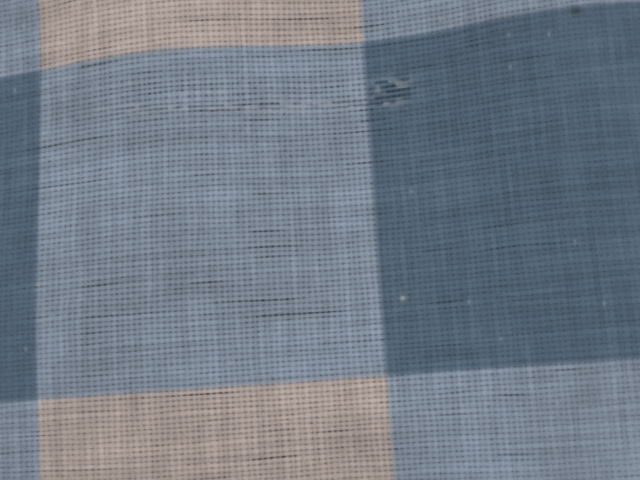
Write a Shadertoy shader that draws this texture.

```glsl
// Worn gingham cloth: wide blue, slate and beige checks in a loose plain weave.
#define THREADS vec2(59.0, 64.0)      // yarns per check, across and down
#define BLUE vec3(0.485, 0.527, 0.582)
#define SLATE vec3(0.315, 0.378, 0.438)
#define BEIGE vec3(0.640, 0.590, 0.568)
#define LINT vec3(0.64, 0.65, 0.65)
#define EDGE 0.011                    // softness of check borders
#define HOLE_DEPTH 0.20
#define YARN_RELIEF 0.055
#define SLUB 0.10                     // uneven yarn brightness
#define WEAR 0.55

float hash(vec2 p) {
    vec3 h = fract(vec3(p.xyx) * 0.1031);
    h += dot(h, h.yzx + 33.33);
    return fract((h.x + h.y) * h.z);
}

float noise(vec2 p) {
    vec2 i = floor(p), f = fract(p);
    f = f * f * (3.0 - 2.0 * f);
    return mix(mix(hash(i), hash(i + vec2(1, 0)), f.x),
               mix(hash(i + vec2(0, 1)), hash(i + vec2(1, 1)), f.x), f.y);
}

// Position in checks; the cloth is sheared and gently rippled.
vec2 clothCoord(vec2 p) {
    float left = 0.080 + 0.005 * sin(p.y * 7.0);
    float right = 0.750 + 0.070 * p.y;
    float top = 0.153 - 0.105 * p.x - 0.014 * sin((p.x - 0.1) * 7.0);
    float bottom = 0.838 - 0.069 * p.x;
    return vec2((p.x - left) / (right - left), (p.y - top) / (bottom - top));
}

// One inside even checks, zero inside odd ones.
vec2 stripes(vec2 c) {
    return smoothstep(-EDGE, EDGE, 0.5 - abs(mod(c + 0.5, 2.0) - 1.0));
}

// Soft bump around a centre.
float blob(vec2 p, vec2 centre, vec2 size) {
    vec2 d = (p - centre) / size;
    return exp(-dot(d, d));
}

// Sparse bright fibres scattered on a jittered grid.
float lint(vec2 p) {
    vec2 cell = floor(p * 9.0);
    vec2 centre = 0.2 + 0.6 * vec2(hash(cell + 3.1), hash(cell + 17.7));
    float present = step(0.80, hash(cell + 41.3));
    return present * blob(fract(p * 9.0), centre, vec2(0.035, 0.05));
}

void mainImage(out vec4 fragColor, in vec2 fragCoord) {
    vec2 p = fragCoord / iResolution.y;
    p.y = 1.0 - p.y;                  // measure downward from the top
    vec2 cloth = clothCoord(p);

    // Checks
    vec2 s = stripes(cloth);
    vec3 color = mix(mix(BLUE, SLATE, s.y), mix(BEIGE, BLUE, s.y), s.x);
    float slate = (1.0 - s.x) * s.y;

    // Weave: yarn ridges with small holes where the yarns part
    vec2 yarn = cloth * THREADS;
    yarn += 0.35 * vec2(noise(yarn * vec2(0.5, 0.12)), noise(yarn * vec2(0.12, 0.5)) + 5.0);
    vec2 id = floor(yarn);
    vec2 ridge = 0.5 - 0.5 * cos(6.28318 * yarn);
    vec2 gap = 1.0 - ridge;
    float focus = mix(1.0, 0.45, smoothstep(0.35, 0.95, length(p - vec2(0.62, 0.50))));
    focus *= 1.0 - 0.35 * slate;

    // Yarn thickness drifts along each thread
    float warpSlub = noise(vec2(id.x * 7.3, yarn.y * 0.09)) - 0.5;
    float weftSlub = noise(vec2(yarn.x * 0.07, id.y * 5.7)) - 0.5;

    // Some rows open into long slits
    float slit = smoothstep(0.72, 0.98, noise(vec2(yarn.x * 0.10 + 40.0, floor(yarn.y + 0.5) * 3.7)));
    float open = 0.35 + 0.9 * noise(floor(yarn + 0.5) * 1.7) + 1.3 * slit;
    float hole = gap.y * gap.y * mix(gap.x, 1.0, 0.25 + 0.25 * slit) * open;

    // Crease: a rubbed line, pulled yarns above it and a frayed patch
    float line = 0.234 - 0.024 * p.x;
    float span = smoothstep(0.17, 0.28, p.x) * (1.0 - smoothstep(0.76, 0.86, p.x));
    float rub = span * exp(-pow((p.y - line) / 0.011, 2.0));
    float pulled = span * exp(-pow((p.y - line + 0.035) / 0.022, 2.0));
    float fray = blob(p, vec2(0.815, 0.188), vec2(0.045, 0.026));
    float flecks = smoothstep(0.35, 0.85, noise(yarn * vec2(0.8, 1.4) + 9.0));

    // Light and shade
    float light = 1.0 + SLUB * (warpSlub + weftSlub);
    light += focus * YARN_RELIEF * (ridge.x + ridge.y - 0.65);
    light -= HOLE_DEPTH * hole * (focus + 0.5 * pulled);
    light += 0.10 * (noise(p * 5.0) - 0.5) + 0.05 * (noise(p * 22.0) - 0.5);
    light += 0.07 * (noise(p * 230.0) - 0.5);
    light -= 0.05 * blob(p, vec2(0.45, 0.29), vec2(0.30, 0.035));
    color *= light;

    // Wear and stray fibres
    color = mix(color, LINT, WEAR * flecks * clamp(0.65 * rub + fray, 0.0, 1.0));
    color *= 1.0 - 0.30 * (1.0 - flecks) * (fray + 0.4 * rub) * gap.y;
    color = mix(color, LINT, 0.35 * lint(p));
    color = mix(color, LINT, 0.8 * blob(p, vec2(0.839, 0.621), vec2(0.006)));
    color *= 1.0 - 0.25 * blob(p, vec2(1.20, 0.022), vec2(0.012, 0.009));

    fragColor = vec4(clamp(color, 0.0, 1.0), 1.0);
}
```
